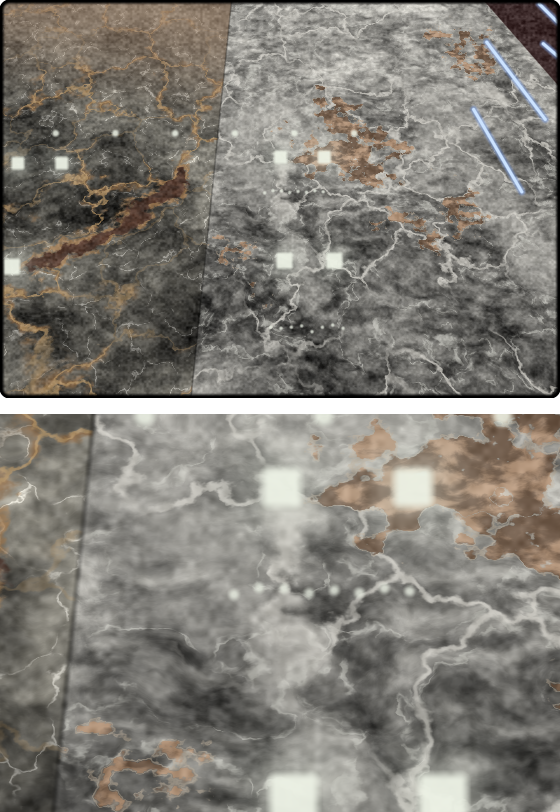
Top: the whole. Bottom: its middle third, enlarged.
Give the GLSL for this texture, as a Shadertoy shader.

```glsl
// Two polished marble slabs seen at a slant: a dark one with gold veins, a grey one
// with pale lace and tan patches. Warped noise and cell borders form the stone;
// soft boxes and line segments form the lamp reflections.

float hash(vec2 p) {
    return fract(sin(dot(p, vec2(127.1, 311.7))) * 43758.5453);
}

float noise(vec2 p) {
    vec2 i = floor(p), f = fract(p);
    f = f * f * (3.0 - 2.0 * f);
    return mix(mix(hash(i), hash(i + vec2(1, 0)), f.x),
               mix(hash(i + vec2(0, 1)), hash(i + vec2(1, 1)), f.x), f.y);
}

float fbm(vec2 p) {
    float sum = 0.0, amp = 0.52;
    for (int i = 0; i < 5; i++) {
        sum += amp * noise(p);
        p = mat2(1.6, 1.2, -1.2, 1.6) * p + 7.3;
        amp *= 0.5;
    }
    return sum;
}

// Gap between the two nearest cell centres: zero along the cracks
float crack(vec2 p) {
    float near = 9.0, next = 9.0;
    for (int k = 0; k < 9; k++) {
        vec2 cell = floor(p) + vec2(k % 3 - 1, k / 3 - 1);
        float d = length(cell + vec2(hash(cell), hash(cell + 41.0)) - p);
        next = min(next, max(near, d));
        near = min(near, d);
    }
    return next - near;
}

float segment(vec2 p, vec2 a, vec2 b) {
    vec2 ab = b - a;
    return length(p - a - ab * clamp(dot(p - a, ab) / dot(ab, ab), 0.0, 1.0));
}

float roundBox(vec2 p, vec2 b, float r) {
    vec2 d = abs(p) - b + r;
    return length(max(d, 0.0)) + min(max(d.x, d.y), 0.0) - r;
}

void mainImage(out vec4 fragColor, in vec2 fragCoord) {
    vec2 p = fragCoord / iResolution.y;
    vec2 center = 0.5 * iResolution.xy / iResolution.y;

    // Floor plane, shrinking towards the top, then warped
    vec2 q = vec2((p.x - 0.7) * (1.0 + 0.7 * p.y), p.y * (1.0 + 0.8 * p.y));
    vec2 warp = vec2(fbm(q * 5.0), fbm(q * 5.0 + 17.0)) - 0.5;
    vec2 jag = vec2(fbm(q * 26.0), fbm(q * 26.0 + 5.0)) - 0.5;
    vec2 w = q + 0.22 * warp + 0.07 * jag, bent = p + 0.14 * warp + 0.06 * jag;
    float cloud = fbm(q * 4.5 + 0.6 * warp);
    float fine = fbm((q + 0.08 * warp + 0.02 * jag) * vec2(30.0, 42.0) + 9.0);
    float flakes = smoothstep(0.35, 0.65, fine);
    float patchy = smoothstep(0.36, 0.6, fbm(q * 4.0 + 31.0));

    // Dark slab: gold network and a brown diagonal band
    float tone = 0.37 + 0.65 * (cloud - 0.5) + 0.34 * (fine - 0.5) - 0.07 * smoothstep(0.3, 0.0, p.y);
    vec3 dark = tone * vec3(1.02, 1.0, 0.93);
    float net = crack(w * 4.2 + 3.0);
    dark += 0.22 * smoothstep(0.06, 0.0, crack(w * 8.0 + 12.0)) * flakes;
    dark = mix(dark, vec3(0.54, 0.41, 0.28), 0.85 * smoothstep(0.2, 0.03, net) * patchy * flakes);
    dark = mix(dark, vec3(0.70, 0.58, 0.41), smoothstep(0.06, 0.01, net) * (0.25 + 0.5 * patchy));
    float band = segment(bent, vec2(0.09, 0.33), vec2(0.47, 0.56));
    dark = mix(dark, mix(vec3(0.20, 0.15, 0.13), vec3(0.44, 0.31, 0.25), fine), smoothstep(0.026, 0.016, band));
    dark = mix(dark, vec3(0.65, 0.50, 0.34), 0.8 * smoothstep(0.014, 0.003, abs(band - 0.028)) * flakes);
    dark = mix(dark, vec3(0.63, 0.53, 0.44), 0.65 * smoothstep(0.72, 1.05, p.y + 0.15 * p.x));

    // Grey slab: dark pool in front, pale sheen far off and in hazy streaks
    float far = smoothstep(0.4, 1.0, p.y + 0.2 * (p.x - 0.9));
    float pool = smoothstep(0.5, 0.1, length((bent - vec2(1.02, 0.25)) * vec2(0.8, 1.0)));
    tone = 0.47 + 0.16 * far - 0.10 * pool + 0.6 * (cloud - 0.5) + 0.55 * (fine - 0.5);
    float haze = min(min(segment(bent, vec2(0.60, 0.66), vec2(0.77, 0.28)),
                         segment(bent, vec2(0.57, 0.71), vec2(0.84, 0.70))),
                     segment(bent, vec2(1.08, 0.70), vec2(1.38, 0.32)) - 0.02);
    tone = mix(tone, 0.65 + 0.25 * (fine - 0.5), 0.75 * smoothstep(0.06, 0.0, haze));
    vec3 grey = tone * vec3(1.0, 0.99, 0.955);
    float lace = smoothstep(0.045, 0.0, abs(fbm(w * 10.0 + 3.0) - 0.5));
    float pale = smoothstep(0.09, 0.01, crack(w * 4.5 + 20.0));
    grey = mix(grey, vec3(0.77, 0.77, 0.74), 0.6 * lace * flakes);
    grey = mix(grey, vec3(0.81, 0.80, 0.77), 0.8 * pale * patchy);

    // Tan patches: centre and radius
    vec3 patches[6] = vec3[6](vec3(0.85, 0.66, 0.075), vec3(0.95, 0.61, 0.05), vec3(1.16, 0.49, 0.045),
                              vec3(0.60, 0.33, 0.03), vec3(1.05, 0.41, 0.035), vec3(1.17, 0.89, 0.05));
    float blob = 1.0;
    for (int i = 0; i < 6; i++) {
        vec2 d = p - patches[i].xy + 0.22 * warp + 0.18 * jag;
        blob = min(blob, length(d * vec2(0.8, 1.2)) - patches[i].z * 0.8);
    }
    vec3 tan1 = mix(vec3(0.42, 0.33, 0.26), vec3(0.70, 0.57, 0.46), flakes);
    grey = mix(grey, tan1, 0.9 * smoothstep(0.004, -0.004, blob));
    grey = mix(grey, vec3(0.74, 0.68, 0.60), 0.5 * smoothstep(0.006, 0.0, abs(blob - 0.005)));

    // Slab joint, reddish far corner, grain
    float joint = p.x - mix(0.48, 0.582, p.y);
    vec3 col = mix(dark, grey, smoothstep(-0.002, 0.002, joint));
    col *= 1.0 - 0.3 * smoothstep(0.004, 0.0, abs(joint));
    float corner = p.y - 0.99 + 1.14 * (p.x - 1.223);
    col = mix(col, vec3(0.22, 0.15, 0.15) + 0.2 * (fine - 0.4), smoothstep(-0.003, 0.003, corner));
    col += 0.13 * (noise(p * 170.0) - 0.5);

    // Lamp reflections: panels, spots, sparkles, blue tubes
    float glow = 0.0;
    for (int i = 0; i < 8; i++) {
        float n = float(i), row = float(i / 4);
        vec2 c = vec2(mix(0.045, -0.095, row) + float(i % 2) * mix(0.11, 0.125, row), mix(0.59, 0.33, row));
        c += float(i / 2 % 2) * vec2(mix(0.66, 0.81, row), 0.015);
        float d = roundBox(p - c, vec2(0.02 + 0.004 * row), 0.01);
        glow = max(glow, max(0.95 * smoothstep(0.006, -0.01, d), 0.3 * exp(-40.0 * max(d, 0.0))));
        d = length(p - vec2(0.14 + 0.15 * n, 0.665));
        glow = max(glow, 0.85 * smoothstep(0.013, 0.003, d) * step(n, 5.0));
        d = min(length(p - vec2(0.665 + 0.021 * n, 0.515 + 0.008 * hash(vec2(i, 3)))),
                length(p - vec2(0.68 + 0.026 * n, 0.165 + 0.02 * hash(vec2(i, 8)))));
        glow = max(glow, 0.75 * smoothstep(0.007, 0.001, d));
    }
    col = mix(col, vec3(0.93, 0.95, 0.90), glow);
    vec4 tubes[4] = vec4[4](vec4(1.223, 0.894, 1.37, 0.70), vec4(1.19, 0.725, 1.311, 0.518),
                            vec4(1.355, 0.99, 1.40, 0.945), vec4(1.365, 0.89, 1.40, 0.86));
    for (int i = 0; i < 4; i++) {
        float d = segment(p, tubes[i].xy, tubes[i].zw);
        col = mix(col, vec3(0.50, 0.62, 0.85), 0.7 * smoothstep(0.013, 0.003, d));
        col = mix(col, vec3(0.80, 0.89, 1.0), smoothstep(0.006, 0.002, d));
    }

    // Soft black frame with rounded corners
    float frame = roundBox(p - center, center, 0.025);
    col *= smoothstep(-0.003, -0.014, frame);
    col = mix(col, vec3(1.0), smoothstep(0.0, 0.003, frame));
    fragColor = vec4(clamp(col, 0.0, 1.0), 1.0);
}
```
